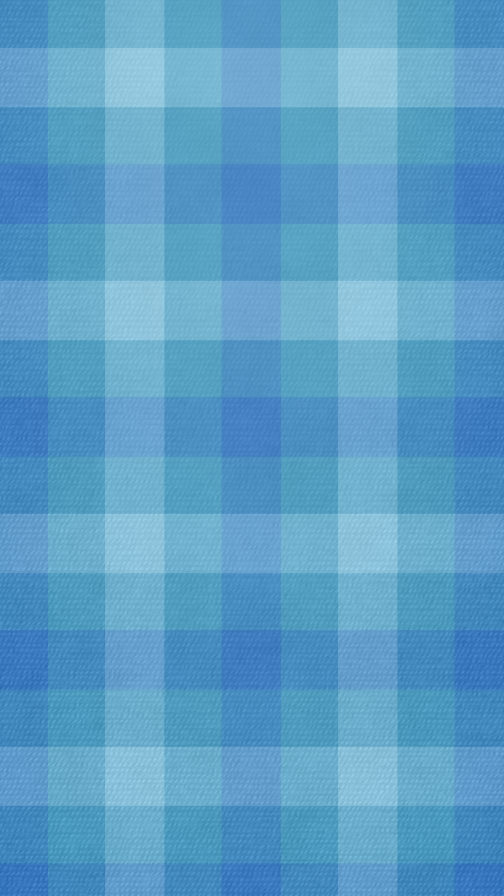
Write a Shadertoy shader that draws this pattern.

```glsl
// Blue gingham plaid on a soft twill cloth, lit from the top centre.

const float TAU = 6.2831853;

// Layout, in canvas widths; y runs down from the top edge
const float PERIOD = 0.4622;
const vec2 LIGHT_CENTRE = vec2(0.2674, 0.1539);
const float HALF_BAND = 0.1275;            // in periods

// Yarn colours
const vec3 TEAL = vec3(0.315, 0.615, 0.750);
const vec3 PALE = vec3(0.550, 0.765, 0.860);
const vec3 BLUE = vec3(0.255, 0.495, 0.755);

// Cloth
const vec2 STITCH = vec2(0.0102, 0.0108);  // width and height of a stitch
const float SLANT = 0.65;
const float STITCH_DEPTH = 0.030;
const float FIBRE_DEPTH = 0.050;
const float WEAR_DEPTH = 0.018;

// Lighting
const vec2 GLOW_CENTRE = vec2(0.5, 0.08);
const vec2 GLOW_RADIUS = vec2(0.72, 1.95);
const vec3 GLOW_TINT = vec3(0.085, 0.065, 0.035);
const float GLOW_MEAN = 0.42;

float hash(vec2 p) {
    return fract(sin(dot(p, vec2(127.1, 311.7))) * 43758.5453);
}

float noise(vec2 p) {
    vec2 cell = floor(p);
    vec2 f = fract(p);
    f = f * f * (3.0 - 2.0 * f);
    float low = mix(hash(cell), hash(cell + vec2(1.0, 0.0)), f.x);
    float high = mix(hash(cell + vec2(0.0, 1.0)), hash(cell + 1.0), f.x);
    return mix(low, high, f.y);
}

// Yarn colour across one direction: pale, teal, blue, teal
vec3 yarn(float x, float paleCentre, float pixel) {
    float d = abs(fract((x - paleCentre) / PERIOD + 0.5) - 0.5);
    float soft = 0.6 * pixel / PERIOD;
    float pale = 1.0 - smoothstep(HALF_BAND - soft, HALF_BAND + soft, d);
    float blue = smoothstep(0.5 - HALF_BAND - soft, 0.5 - HALF_BAND + soft, d);
    return mix(mix(TEAL, PALE, pale), BLUE, blue);
}

// Rows of short slanted stitches, each row shifted and slightly uneven
float twill(vec2 p) {
    vec2 q = p / STITCH;
    float row = floor(q.y);
    float y = fract(q.y);
    float shift = 0.5 * row + 0.25 * hash(vec2(row, 7.0));
    float wobble = 0.5 * noise(q * vec2(0.6, 0.9));
    float stroke = sin(TAU * (q.x + SLANT * y + shift + wobble));
    float strength = 0.5 + hash(vec2(floor(q.x + shift), row));
    return stroke * sin(0.5 * TAU * y) * strength - 0.35 * cos(TAU * y);
}

// Fine threads running along both directions
float fibres(vec2 p) {
    float across = noise(p * vec2(55.0, 260.0));
    float down = noise(p * vec2(260.0, 55.0) + 31.0);
    return 0.6 * across + 0.4 * down - 0.5;
}

void mainImage(out vec4 fragColor, in vec2 fragCoord) {
    float pixel = 1.0 / iResolution.x;
    vec2 p = vec2(fragCoord.x, iResolution.y - fragCoord.y) * pixel;

    // Woven bands: the two directions blend equally
    vec3 warp = yarn(p.x, LIGHT_CENTRE.x, pixel);
    vec3 weft = yarn(p.y, LIGHT_CENTRE.y, pixel);
    vec3 colour = 0.5 * (warp + weft);

    // Soft light, fading toward the sides and the bottom
    float glow = 1.0 - length((p - GLOW_CENTRE) / GLOW_RADIUS);
    colour += GLOW_TINT * (glow - GLOW_MEAN);

    // The cloth grain is crisper where the light fades
    float grain = mix(1.15, 0.4, smoothstep(0.0, 1.0, glow));
    float relief = STITCH_DEPTH * twill(p) + FIBRE_DEPTH * fibres(p);
    float wear = WEAR_DEPTH * (noise(p * 14.0) - 0.5);
    colour += grain * relief + wear;

    fragColor = vec4(clamp(colour, 0.0, 1.0), 1.0);
}
```
